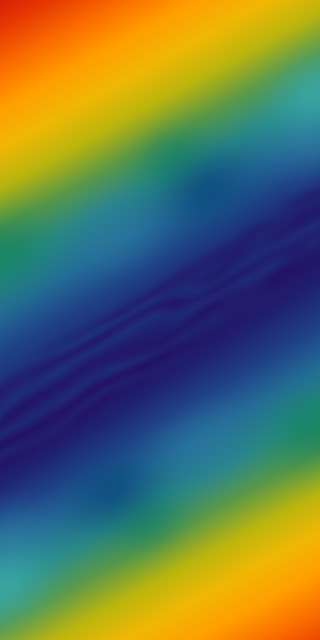
Give the GLSL for this background, as a Shadertoy shader.

```glsl
const vec2 CENTRE = vec2(0.25, 0.469);
const float SLOPE = 0.55;

const vec3 VIOLET = vec3(0.14, 0.05, 0.37);
const vec3 RIPPLE_BLUE = vec3(0.11, 0.20, 0.49);
const vec3 DEEP_BLUE = vec3(0.04, 0.28, 0.48);
const vec3 SKY_BLUE = vec3(0.17, 0.47, 0.63);
const vec3 GREEN = vec3(0.07, 0.51, 0.37);
const vec3 AQUA = vec3(0.24, 0.68, 0.66);

// Spectrum from the core outwards, one stop per sixteenth of the height
const int STOPS = 12;
const vec3 SPECTRUM[STOPS] = vec3[STOPS](
    vec3(0.14, 0.06, 0.37), vec3(0.12, 0.13, 0.45), vec3(0.12, 0.24, 0.52),
    vec3(0.14, 0.42, 0.59), vec3(0.16, 0.54, 0.53), vec3(0.36, 0.60, 0.27),
    vec3(0.73, 0.71, 0.05), vec3(0.94, 0.72, 0.02), vec3(1.00, 0.62, 0.00),
    vec3(0.98, 0.42, 0.00), vec3(0.90, 0.22, 0.01), vec3(0.82, 0.08, 0.02));

vec3 spectrum(float dist) {
    float x = clamp(dist * 16.0, 0.0, float(STOPS) - 1.001);
    int i = int(x);
    return mix(SPECTRUM[i], SPECTRUM[i + 1], fract(x));
}

float hash(vec2 cell) {
    vec3 v = fract(cell.xyx * 0.1031);
    v += dot(v, v.yzx + 33.33);
    return fract((v.x + v.y) * v.z);
}

float noise(vec2 p) {
    vec2 i = floor(p), f = fract(p);
    f = f * f * (3.0 - 2.0 * f);
    vec2 e = vec2(1.0, 0.0);
    return mix(mix(hash(i), hash(i + e), f.x),
               mix(hash(i + e.yx), hash(i + e.xx), f.x), f.y);
}

// Coordinates along and across the diagonal band
vec2 bandSpace(vec2 p, float slope) {
    vec2 dir = normalize(vec2(1.0, slope));
    return vec2(dot(p, dir), dot(p, vec2(-dir.y, dir.x)));
}

// Soft ellipse stretched along the band
float glow(vec2 p, vec2 centre, float radius) {
    vec2 d = bandSpace(p - centre, SLOPE) / radius;
    return exp(-d.x * d.x * 0.5 - d.y * d.y);
}

// Fine streaks, broken up more strongly towards the right
float ripples(vec2 p, float height) {
    float along = bandSpace(p, SLOPE).x;
    float breakup = smoothstep(-0.1, 0.2, along);
    float drift = 7.0 * noise(vec2(along * 9.0, height * 22.0) + 7.0);
    float wave = 0.5 + 0.5 * sin(height * 165.0 + along * 18.0 + drift);
    float grain = noise(vec2(along * 24.0, height * 50.0) + 31.0);
    return mix(wave, grain, 0.3 + 0.35 * breakup);
}

void mainImage(out vec4 fragColor, in vec2 fragCoord) {
    vec2 p = fragCoord / iResolution.xy * vec2(0.5, 1.0) - CENTRE;

    // Height above the band axis, bent and shifted near the core
    float height = p.y - SLOPE * p.x;
    float side = height < 0.0 ? -1.0 : 1.0;
    height -= 0.1 * p.x * exp(-40.0 * height * height);
    float shifted = height + 0.03 * exp(-150.0 * height * height);
    vec3 color = spectrum(sqrt(shifted * shifted + 0.0003));

    // Colour patches, repeated by half-turn symmetry
    vec2 q = p * side;
    color = mix(color, SKY_BLUE, 0.55 * glow(q, vec2(-0.07, 0.17), 0.055));
    color = mix(color, SKY_BLUE, 0.60 * glow(q, vec2(0.25, 0.31), 0.045));
    color = mix(color, AQUA, 0.75 * glow(q, vec2(0.25, 0.385), 0.055));
    color = mix(color, GREEN, 0.75 * glow(q, vec2(-0.25, 0.135), 0.055));
    color = mix(color, GREEN, 0.60 * glow(q, vec2(0.02, 0.285), 0.040));
    color = mix(color, DEEP_BLUE, 0.75 * glow(q, vec2(0.075, 0.235), 0.050));

    // Rippled upper part of the core
    float mask = smoothstep(-0.07, 0.0, height) * smoothstep(0.115, 0.065, height);
    vec3 streaks = mix(VIOLET, RIPPLE_BLUE, ripples(p, height));
    color = mix(color, streaks, 0.65 * mask);

    fragColor = vec4(color, 1.0);
}
```
